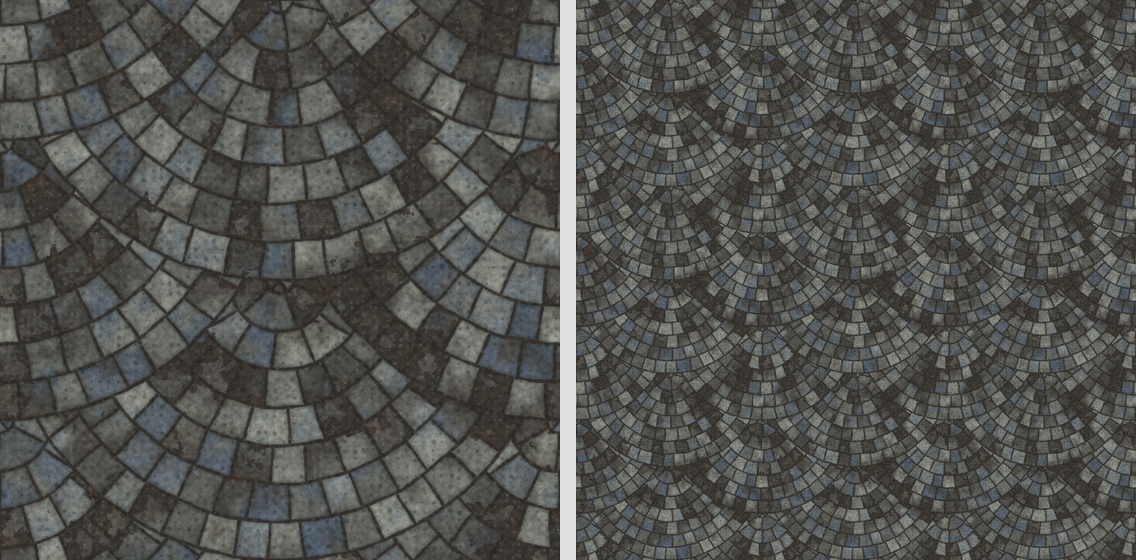
Left, the tile; right, the same tile 3 across and 3 down.
This texture is drawn by a Shadertoy shader. Its source:

```glsl
const float TAU = 6.2831853;
const float FAN_ROWS = 4.0;
const float FAN_RADIUS = 0.5;
const float RING_WIDTH = 0.068;
const float STONE_WIDTH = 0.0625;
const float JOINT = 0.0028;

const vec3 SOIL = vec3(0.215, 0.200, 0.180);
const vec3 RUST = vec3(0.29, 0.235, 0.195);
const vec3 GRIT = vec3(0.36, 0.35, 0.33);
const vec3 DARK_STONE = vec3(0.345, 0.355, 0.34);
const vec3 LIGHT_STONE = vec3(0.53, 0.54, 0.505);
const vec3 BLUE_STONE = vec3(0.30, 0.355, 0.43);

vec3 hash3(vec3 p) {
    p = fract(p * vec3(0.1031, 0.1030, 0.0973));
    p += dot(p, p.yxz + 33.33);
    return fract((p.xxy + p.yxx) * p.zyx);
}

float cornerSlope(vec2 cell, vec2 offset, vec2 period, float seed) {
    float angle = TAU * hash3(vec3(mod(cell, period), seed)).x;
    return dot(vec2(cos(angle), sin(angle)), offset);
}

// Gradient noise that wraps over the unit square
float gradientNoise(vec2 uv, vec2 period, float seed) {
    vec2 p = uv * period, i = floor(p), f = p - i;
    vec2 w = f * f * f * (f * (f * 6.0 - 15.0) + 10.0);
    vec2 e = vec2(1, 0);
    float low = mix(cornerSlope(i, f, period, seed),
                    cornerSlope(i + e, f - e, period, seed), w.x);
    float high = mix(cornerSlope(i + e.yx, f - e.yx, period, seed),
                     cornerSlope(i + 1.0, f - 1.0, period, seed), w.x);
    return mix(low, high, w.y);
}

float fbm(vec2 uv, float period, float seed) {
    float sum = 0.0, amplitude = 1.0;
    for (int i = 0; i < 4; i++) {
        sum += amplitude * gradientNoise(uv, vec2(period), seed + float(i));
        period *= 2.0;
        amplitude *= 0.5;
    }
    return sum;
}

// Scattered round flecks, one per cell
float flecks(vec2 uv, float count, float seed) {
    vec2 p = uv * count;
    vec3 h = hash3(vec3(mod(floor(p), count), seed));
    float radius = 0.04 + 0.32 * h.z * h.z;
    float d = length(fract(p) - 0.36 - 0.28 * h.xy);
    return 1.0 - smoothstep(radius * 0.6, radius * 1.1, d);
}

// Returns the fan index, offset from its centre, and gap to the fans above
vec4 findFan(vec2 uv) {
    float gap = 1.0, top = floor(uv.y * FAN_ROWS) + 3.0;
    vec2 offset = vec2(0);
    float row = top;
    for (int i = 0; i < 6; i++) {
        row = top - float(i);
        offset = uv - vec2(0.5 - 0.5 * mod(row, 2.0), row / FAN_ROWS);
        offset.x -= round(offset.x);
        float outside = length(offset) - FAN_RADIUS;
        if (outside < 0.0) break;
        gap = min(gap, outside);
    }
    return vec4(mod(row, FAN_ROWS), offset, gap);
}

// Returns the stone identity and the distance to its nearest edge
vec4 findStone(vec4 fan) {
    float radius = length(fan.yz);
    float t = (FAN_RADIUS - radius) / RING_WIDTH;
    float ring = floor(t);
    float middle = max(FAN_RADIUS - (ring + 0.5) * RING_WIDTH, 0.02);
    float count = max(5.0, round(TAU * middle / STONE_WIDTH));
    float ringShift = hash3(vec3(fan.x, ring, 91.0)).x;
    float s = atan(fan.y, -fan.z) / TAU * count + ringShift;
    float nearest = round(s);
    vec3 wobble = hash3(vec3(nearest, ring, fan.x + 50.0)) - 0.5;
    float joint = nearest + 0.22 * wobble.x + 0.16 * wobble.y * (fract(t) - 0.5);
    float side = abs(s - joint) * TAU * radius / count;
    float arc = (0.5 - abs(fract(t) - 0.5)) * RING_WIDTH;
    float cell = s < joint ? nearest - 1.0 : nearest;
    return vec4(fan.x, ring, cell, min(fan.w, min(side, arc)));
}

vec3 stoneColor(vec2 uv, vec3 rnd, float grain) {
    vec2 diagonal = vec2(uv.x + uv.y, uv.y - uv.x);
    float scratch = smoothstep(0.3, 0.6, gradientNoise(diagonal, vec2(14, 150), 31.0));
    float blue = smoothstep(0.25, 0.75, rnd.y * 0.8 + fbm(uv, 14.0, 41.0) * 0.7 - 0.05);
    vec3 color = mix(DARK_STONE, LIGHT_STONE, rnd.x);
    color = mix(color, BLUE_STONE, blue * 0.7 * (1.0 - 0.6 * rnd.x));
    color *= 1.0 + 0.22 * grain + 0.18 * fbm(uv, 24.0, 47.0) + 0.12 * scratch;
    return color * (1.0 - 0.2 * flecks(uv, 64.0, 5.0));
}

vec3 soilColor(vec2 uv, float grain) {
    vec3 color = mix(SOIL, RUST, 0.5 * smoothstep(0.1, 0.6, fbm(uv, 20.0, 61.0)));
    color = mix(color, GRIT, 0.45 * flecks(uv, 90.0, 7.0));
    color = mix(color, GRIT, 0.25 * flecks(uv, 47.0, 9.0));
    return color * (1.0 + 0.25 * grain);
}

void mainImage(out vec4 fragColor, in vec2 fragCoord) {
    vec2 uv = fragCoord / iResolution.xy;
    float pixel = 1.0 / iResolution.y;
    float grain = fbm(uv, 100.0, 11.0);
    float ragged = fbm(uv, 36.0, 17.0);
    vec2 bend = vec2(gradientNoise(uv, vec2(16), 71.0), gradientNoise(uv, vec2(16), 73.0));

    vec4 stone = findStone(findFan(uv + 0.004 * bend));
    vec3 rnd = hash3(stone.xyz + vec3(3, 17, 40));
    float edge = stone.w;

    // Soil creeps inward from the joints, more over sunken stones
    float depth = fbm(uv, 5.0, 23.0) * 0.9 + (rnd.z - 0.5) * 0.95;
    float creep = depth + 0.5 * ragged - 12.0 * edge;
    float cover = smoothstep(0.25, 0.33, creep);
    float stain = smoothstep(-0.2, 0.4, depth + 0.55 * fbm(uv, 12.0, 29.0));
    float joint = 1.0 - smoothstep(JOINT - pixel, JOINT + pixel, edge + 0.0015 * ragged);

    vec3 soil = soilColor(uv, grain);
    vec3 color = stoneColor(uv, rnd, grain);
    color *= mix(0.84, 1.0, smoothstep(0.002, 0.011, edge));
    color = mix(color, soil, 0.68 * stain);
    color = mix(color, soil, 0.93 * cover);
    color = mix(color, soil * 0.85, joint * 0.9);
    fragColor = vec4(color, 1.0);
}
```
